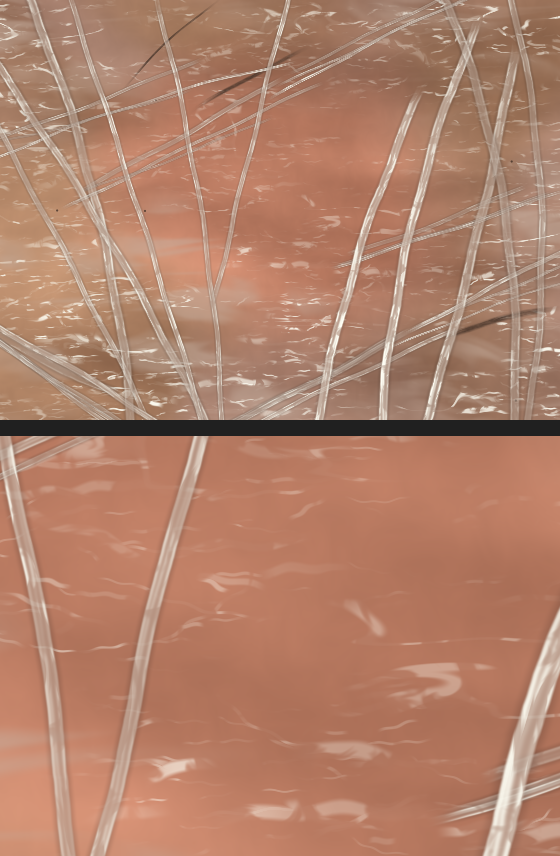
Top, the full canvas; bottom, a detail of the centre.
This texture is drawn by a WebGL 1 fragment shader. Its source:

```glsl
precision highp float;
// Moist skin seen close up, crossed by translucent glassy fibres.
// Layered sines tint the skin, cellular streaks and broken ridges make the wet
// glints, and families of bent strands with bright rims are laid over in loops.

uniform vec2 u_resolution;

#define TAN vec3(0.62, 0.455, 0.345)
#define BLUSH vec3(0.74, 0.49, 0.39)
#define ROSE vec3(0.70, 0.545, 0.475)
#define FILM vec3(0.77, 0.68, 0.62)
#define GLEAM vec3(1.0, 1.0, 0.96)
#define DARK vec3(0.27, 0.20, 0.16)
#define STEEP_COUNT 11
#define BUNDLE_STRANDS 18
#define GLINT_STRENGTH 1.0
#define FIBRE_WIDTH 0.0095
#define TONE_CONTRAST 0.34

vec2 hash2(vec2 p) {
  vec3 q = fract(p.xyx * vec3(0.1031, 0.103, 0.0973));
  q += dot(q, q.yzx + 33.33);
  return fract((q.xx + q.yz) * q.zy);
}

// Layered, warped sines, roughly -0.6 to 0.6
float waves(vec2 p) {
  float sum = 0.0, amp = 0.5;
  for (int i = 0; i < 4; i++) {
    p = mat2(0.8, 0.6, -0.6, 0.8) * p * 1.7 + 1.3;
    p += 0.6 * sin(p.yx);
    sum += amp * sin(p.x) * sin(p.y);
    amp *= 0.6;
  }
  return sum;
}

float fadeOut(float a, float b, float x) { return 1.0 - smoothstep(a, b, x); }

vec2 turn(vec2 p, float a) {
  float c = cos(a), s = sin(a);
  return vec2(c * p.x + s * p.y, c * p.y - s * p.x);
}

// Cellular noise whose feature points are flat, slightly curved streaks
float glints(vec2 p, float size) {
  vec2 g = p * vec2(0.65, 1.0) / size, cell = floor(g);
  float light = 0.0, blur = 0.7 / (u_resolution.y * size);
  for (int y = -1; y <= 1; y++) {
    for (int x = -1; x <= 1; x++) {
      vec2 id = cell + vec2(x, y);
      vec2 r = hash2(id + 17.0), s = hash2(id + 71.0);
      float lean = 2.0 * s.x - 1.0;
      vec2 q = turn(g - id - r, 0.06 + 0.8 * lean * lean * lean);
      q.y += (s.y - 0.5) * 0.7 * q.x * q.x + 0.025 * sin(q.x * 13.0 + 6.0 * r.x);
      float reach = 0.2 + 0.65 * r.y;
      float thick = 0.025 + 0.08 * s.y * s.y * s.y;
      float streak = fadeOut(thick * 0.4, thick + blur, abs(q.y));
      light = max(light, streak * fadeOut(reach * 0.5, reach, abs(q.x)) * (0.3 + 0.7 * r.x));
    }
  }
  return light;
}

vec3 skin(vec2 p) {
  float rose = smoothstep(-0.35, 0.4, waves(p * 1.6 + 4.0) + 0.5 * (p.x - 0.6));
  float heart = length((p - vec2(0.66, 0.52)) * vec2(0.9, 1.1));
  float blush = fadeOut(0.1, 0.52, heart + 0.25 * waves(p * 2.0));
  vec3 col = mix(mix(TAN, ROSE, rose), BLUSH, blush);
  float tone = waves(p * vec2(1.3, 2.6) + 2.0) + 0.3 * waves(p * vec2(4.0, 9.0));
  col *= 1.0 + TONE_CONTRAST * tone * vec3(0.85, 1.0, 1.1) + 0.02 * waves(p * 45.0);

  // Wet film, streaks and broken ridges gather in patches
  float wet = smoothstep(-0.25, 0.4, waves(p * vec2(1.8, 3.2) + 9.0) + 0.3 * (heart - 0.3));
  float ripple = smoothstep(-0.1, 0.55, waves(p * vec2(5.0, 20.0)));
  col = mix(col, FILM, 0.5 * wet * ripple);
  vec2 w = p + 0.004 * vec2(waves(p * 8.0), waves(p * 9.0 + 3.0));
  float light = max(glints(w, 0.1), max(glints(w + 3.0, 0.052), 0.9 * glints(w + 8.0, 0.028)));
  float ridge = fadeOut(0.015, 0.07, abs(waves(p * vec2(4.5, 17.0) + 5.0)));
  float cluster = smoothstep(-0.25, 0.2, waves(p * vec2(5.0, 10.0) + 6.0));
  float patchy = smoothstep(0.0, 0.3, waves(p * vec2(4.0, 11.0) + 13.0));
  light = max(light * cluster, 0.8 * ridge * patchy);
  float sparkle = smoothstep(-0.15, 0.22, waves(p * vec2(36.0, 58.0)));
  light *= (0.12 + 0.88 * sparkle) * (0.4 + 0.6 * wet);
  col = mix(col, GLEAM, GLINT_STRENGTH * light);

  // Sparse dark specks
  vec2 speck = p / 0.22, id = floor(speck);
  float d = length(fract(speck) - 0.2 - 0.6 * hash2(id)) * 0.22;
  return mix(col, DARK, 0.8 * step(0.6, hash2(id + 5.0).x) * fadeOut(0.001, 0.004, d));
}

// Strand coordinates: x along, y across
vec2 strandSpace(vec2 p, vec2 mid, float angle, float bend) {
  vec2 q = turn(p - mid, angle);
  q.y += bend * q.x * q.x + 0.0025 * sin(q.x * 21.0 + angle * 40.0);
  return q;
}

vec3 fibre(vec3 col, vec2 q, float reach, float width, float shine) {
  q.y += 0.12 * width * waves(vec2(q.x * 30.0, reach * 50.0));
  float d = abs(q.y) / width, blur = 0.1 + 0.6 / (u_resolution.y * width);
  float ends = fadeOut(reach * 0.85, reach, abs(q.x));
  float body = ends * fadeOut(1.0 - blur, 1.0 + blur, d);
  float rim = (d - 0.75) / 0.27;
  float core = (q.y / width - 0.3 * sin(q.x * 17.0)) / 0.3;
  float flicker = smoothstep(-0.15, 0.2, waves(vec2(q.x * 34.0, q.y * 90.0) + reach * 90.0));
  float glow = clamp(shine + 0.6 * waves(vec2(q.x * 4.0, reach * 70.0)), 0.2, 1.0);
  float light = min(0.95 * exp(-rim * rim) + shine * exp(-core * core), 1.0);
  col *= 1.0 - 0.14 * ends * fadeOut(0.8, 1.9, d);
  col = mix(col, FILM, (0.2 + 0.6 * shine) * body);
  return mix(col, GLEAM, body * glow * light * (0.3 + 0.7 * flicker));
}

void main() {
  vec2 p = gl_FragCoord.xy / u_resolution.y;
  vec3 col = skin(p);

  // Dark hairs under the fibres
  for (int i = 0; i < 3; i++) {
    float k = float(i), width = 0.0022 + 0.002 * k;
    vec2 q = strandSpace(p, vec2(0.4 + 0.195 * k * k, 0.9 - 0.083 * k * k * k), 0.75 - 0.25 * k, 0.3);
    float hair = fadeOut(width * 0.4, width * 1.6, abs(q.y)) * fadeOut(0.06, 0.17, abs(q.x));
    col = mix(col, DARK, hair * (0.6 + 0.4 * waves(q * vec2(30.0, 200.0))));
  }
  // Thin slanting bundles, then a falling bundle in the lower left
  for (int i = 0; i < BUNDLE_STRANDS + 5; i++) {
    float k = float(i), b = floor(k / 3.0);
    vec2 r = hash2(vec2(k, 3.0));
    bool falling = i >= BUNDLE_STRANDS;
    vec2 mid = vec2(1.33 * fract(b * 0.618 + 0.72), fract(b * 0.7 + 0.95));
    mid = (falling ? vec2(0.13, 0.12) : mid) + 0.08 * (r - 0.5);
    float angle = (falling ? -0.55 : 0.47 - 0.03 * b) + 0.22 * (r.y - 0.5);
    vec2 q = strandSpace(p, mid, angle, 0.3 * (r.x - 0.5));
    float width = FIBRE_WIDTH * (0.25 + 0.5 * r.y * r.y + (falling ? 0.3 : 0.0));
    col = fibre(col, q, 0.22 + 0.22 * r.x, width, 0.25 + 0.5 * r.x);
  }
  // Long steep fibres, fanning from left to right
  for (int i = 0; i < STEEP_COUNT; i++) {
    float k = (float(i) + 0.5) / float(STEEP_COUNT);
    vec2 r = hash2(vec2(float(i), 41.0)), s = hash2(vec2(float(i), 97.0));
    vec2 mid = vec2(1.36 * k + 0.12 * (r.x - 0.5), 0.25 + 0.5 * r.y);
    vec2 q = strandSpace(p, mid, mix(1.95, 1.3, k) + 0.75 * (s.x - 0.5), 0.5 * (s.y - 0.5));
    col = fibre(col, q, 0.45 + 0.45 * s.x, FIBRE_WIDTH * (0.6 + 0.6 * r.x), 0.35 + 0.65 * s.y);
  }
  gl_FragColor = vec4(clamp(col, 0.0, 1.0), 1.0);
}
```
